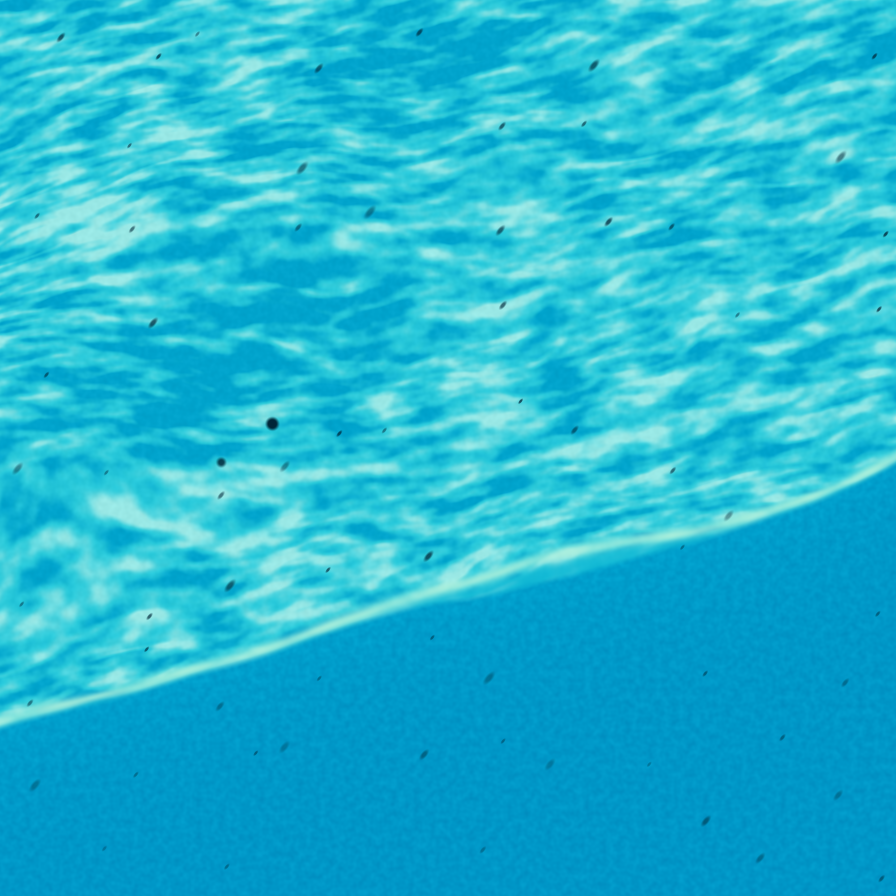
Write a WebGL 2 fragment shader that draws this texture.

```glsl
#version 300 es
precision highp float;
// Aerial view of a foamy wave sheet sliding over flat blue water.
// Foam is gradient noise stretched along curved flow lines, with broad density
// patches, a bright crest along the shoreline curve and hashed dark specks.

#define STREAK_CONTRAST 1.45
#define FOAM_LEVEL 0.47
#define WARP 0.016
#define GRAIN 0.045
#define CREST_WIDTH 0.007
#define SPECK_CELLS 10.0
#define SPECK_CHANCE 0.5

uniform vec2 u_resolution;
out vec4 fragColor;

const vec3 WATER = vec3(0.0, 0.59, 0.78);
const vec3 FOAM_DEEP = vec3(0.0, 0.64, 0.80);
const vec3 FOAM_MID = vec3(0.16, 0.79, 0.855);
const vec3 FOAM_PALE = vec3(0.60, 0.91, 0.90);
const vec3 CREST = vec3(0.68, 0.94, 0.86);
const vec3 SPECK = vec3(0.0, 0.15, 0.22);

// Integer hash of a lattice cell to two values in 0..1
vec2 hash2(vec2 cell) {
  uvec2 q = uvec2(ivec2(cell) + 4096);
  q = q * 1664525u + 1013904223u;
  q.x += q.y * 1664525u;
  q.y += q.x * 1664525u;
  q ^= q >> 16u;
  q.x += q.y * 1664525u;
  q.y += q.x * 1664525u;
  q ^= q >> 16u;
  return vec2(q & 65535u) / 65535.0;
}

float cornerGradient(vec2 cell, vec2 offset) {
  float angle = 6.2832 * hash2(cell).x;
  return dot(vec2(cos(angle), sin(angle)), offset);
}

// Gradient noise, roughly -0.7..0.7
float noise(vec2 p) {
  vec2 i = floor(p), f = p - i;
  vec2 w = f * f * f * (f * (f * 6.0 - 15.0) + 10.0);
  vec2 e = vec2(1.0, 0.0);
  float low = mix(cornerGradient(i, f), cornerGradient(i + e.xy, f - e.xy), w.x);
  float high = mix(cornerGradient(i + e.yx, f - e.yx), cornerGradient(i + e.xx, f - e.xx), w.x);
  return mix(low, high, w.y);
}

// Soft patch sheared along the general slope of the wave
float patchAt(vec2 p, vec2 center, vec2 radius) {
  vec2 d = p - center;
  d.y -= 0.25 * d.x;
  d /= radius;
  return exp(-dot(d, d));
}

float bump(float x, float center, float width) {
  float d = (x - center) / width;
  return exp(-d * d);
}

// Height of the boundary between water and foam
float shoreline(float x) {
  return 0.187 + 0.265 * x + 0.011 * bump(x, 0.43, 0.11) + 0.03 * pow(x, 10.0)
    + 0.004 * noise(vec2(x * 11.0, 3.5));
}

// Coordinates along and across the curved foam streaks
vec2 flowCoords(vec2 p) {
  float across = p.y - 0.25 * p.x;
  across -= 0.11 * bump(p.x, 0.0, 0.25) * bump(p.y, 0.53, 0.16);
  across -= 0.06 * bump(p.x, 0.22, 0.25) * bump(p.y, 0.78, 0.13);
  across += WARP * noise(p * vec2(7.0, 9.0) + 11.0);
  return vec2(p.x + 0.25 * p.y, across);
}

float foamDensity(vec2 p) {
  float d = 0.22 * noise(p * vec2(5.0, 10.0) + 31.0);
  d -= 0.40 * patchAt(p, vec2(0.29, 0.62), vec2(0.19, 0.075));
  d -= 0.28 * patchAt(p, vec2(0.47, 0.94), vec2(0.17, 0.06));
  d -= 0.16 * patchAt(p, vec2(0.19, 0.53), vec2(0.10, 0.05));
  d -= 0.12 * patchAt(p, vec2(0.95, 0.96), vec2(0.12, 0.07));
  d += 0.32 * patchAt(p, vec2(0.09, 0.76), vec2(0.08, 0.07));
  d += 0.15 * patchAt(p, vec2(0.55, 0.65), vec2(0.11, 0.08));
  d += 0.14 * patchAt(p, vec2(0.12, 0.93), vec2(0.13, 0.04));
  d += 0.10 * patchAt(p, vec2(0.45, 0.43), vec2(0.55, 0.10));
  return d;
}

float foamStreaks(vec2 p) {
  vec2 q = flowCoords(p);
  float s = 0.55 * noise(q * vec2(11.0, 40.0)) + 0.42 * noise(q * vec2(24.0, 75.0) + 17.0);
  s += 0.16 * noise(q * vec2(65.0, 130.0) + 5.0);
  float ridge = 1.0 - smoothstep(0.0, 0.16, abs(noise(q * vec2(7.0, 27.0) + 43.0)));
  return s + 0.15 * (ridge - 0.35);
}

// Small dark flecks, one possible per grid cell
float specks(vec2 p) {
  vec2 g = p * SPECK_CELLS, home = floor(g);
  float cover = 0.0;
  for (int k = 0; k < 9; k++) {
    vec2 cell = home + vec2(k % 3 - 1, k / 3 - 1);
    vec2 r = hash2(cell + 70.0), shape = hash2(cell + 190.0);
    vec2 d = (g - cell - 0.1 - 0.8 * r) / SPECK_CELLS;
    d.x -= 0.6 * d.y;
    float radius = mix(0.002, 0.005, shape.y * shape.y);
    float fleck = 1.0 - smoothstep(0.4, 1.5, length(d * vec2(1.2, 0.8)) / radius);
    cover = max(cover, fleck * step(shape.x, SPECK_CHANCE) * mix(0.4, 0.8, r.x));
  }
  // Two stronger flecks in the foam
  float large = 1.0 - smoothstep(0.004, 0.009, length(p - vec2(0.304, 0.527)));
  float small = 1.0 - smoothstep(0.002, 0.007, length(p - vec2(0.247, 0.484)));
  return max(cover, max(large, 0.85 * small));
}

void main() {
  vec2 p = gl_FragCoord.xy / u_resolution;
  float height = p.y - shoreline(p.x);

  // Flat water with fine grain and a lighter band under the shore
  float grain = noise(p * 115.0) + 0.6 * noise(p * 210.0 + 9.0);
  vec3 water = WATER + vec3(0.0, 0.035, 0.02) * exp(min(height, 0.0) * 14.0);
  water += GRAIN * grain * vec3(0.3, 1.0, 0.8);

  // Streaked foam through a three-colour ramp
  float tone = FOAM_LEVEL + foamDensity(p) + STREAK_CONTRAST * foamStreaks(p);
  vec3 foam = mix(FOAM_DEEP, FOAM_MID, smoothstep(0.0, 0.5, tone));
  foam = mix(foam, FOAM_PALE, smoothstep(0.4, 1.05, tone));
  foam += 0.6 * GRAIN * grain;

  // Bright crest above a thin cyan lip
  float crestHeight = 0.008 + 0.02 * bump(p.x, 0.62, 0.13);
  float lip = 1.0 - smoothstep(0.3, 1.0, height / crestHeight);
  foam = mix(foam, vec3(0.05, 0.71, 0.83), 0.7 * lip);
  float crest = bump(height, crestHeight, CREST_WIDTH * (1.0 + 0.6 * noise(p * 14.0)));
  foam = mix(foam, CREST, crest * (0.75 + 0.4 * noise(p * vec2(18.0, 30.0))));

  vec3 color = mix(water, foam, smoothstep(-0.004, 0.005, height));
  color = mix(color, SPECK, specks(p) * mix(0.65, 1.0, smoothstep(0.0, 0.02, height)));
  fragColor = vec4(clamp(color, 0.0, 1.0), 1.0);
}
```
